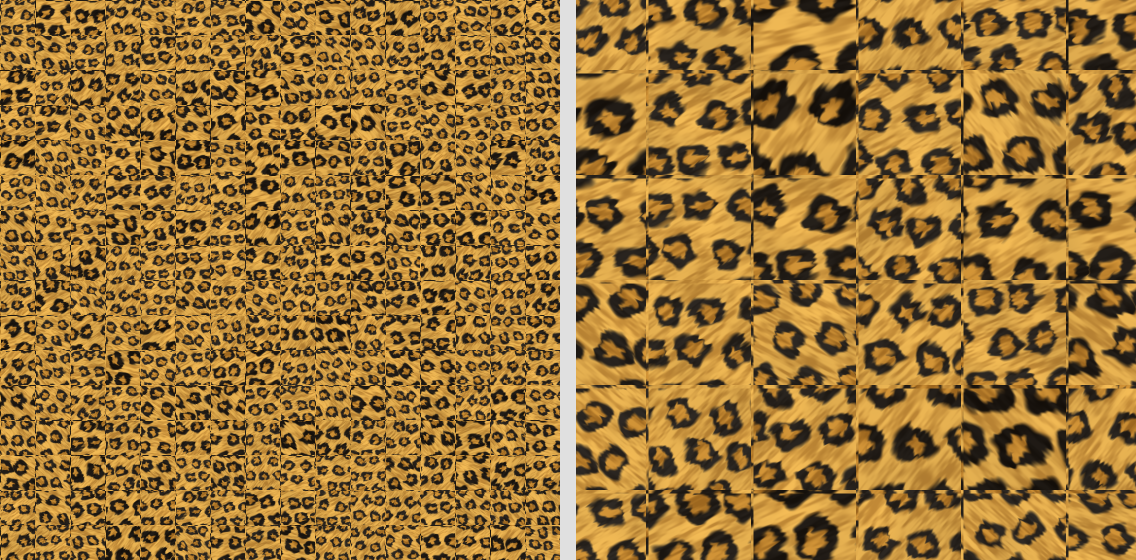
Left: the whole. Right: its middle third, enlarged.
Write a WebGL 1 fragment shader that draws this texture.

```glsl
precision highp float;

uniform vec2 u_resolution;

const float TILES = 16.0;

float hash(vec2 p) {
  return fract(sin(dot(p, vec2(127.1, 311.7))) * 43758.545);
}

vec2 hash2(vec2 p) {
  return vec2(hash(p), hash(p + 47.3));
}

float noise(vec2 p) {
  vec2 i = floor(p);
  vec2 f = fract(p);
  f = f * f * (3.0 - 2.0 * f);
  return mix(mix(hash(i), hash(i + vec2(1.0, 0.0)), f.x),
             mix(hash(i + vec2(0.0, 1.0)), hash(i + 1.0), f.x), f.y);
}

mat2 rotation(float angle) {
  float c = cos(angle);
  float s = sin(angle);
  return mat2(c, -s, s, c);
}

// x: dark broken ring, y: tawny centre
vec2 rosettes(vec2 p, float boldness) {
  vec2 marks = vec2(0.0);
  for (int j = -1; j <= 1; j++) {
    float row = floor(p.y) + float(j);
    float stagger = 0.5 * mod(row, 2.0);
    for (int i = -1; i <= 1; i++) {
      vec2 cell = vec2(floor(p.x - stagger) + float(i), row);
      vec2 rnd = hash2(cell);
      vec2 d = p - cell - vec2(0.5 + stagger, 0.5) - (rnd - 0.5) * 0.24;
      d = rotation(-0.3 - 0.9 * (rnd.x - 0.5)) * d * vec2(0.94, 1.08);
      float r = length(d);
      float a = atan(d.y, d.x + 0.0001);
      float lobes = cos(a * floor(4.0 + 2.0 * rnd.y) + 6.283 * rnd.x);
      float gap = smoothstep(0.65, 1.0, cos(a - 6.283 * hash(cell + 9.1)));
      float width = 0.095 + 0.032 * lobes - 0.07 * gap + 0.025 * boldness;
      float ring = 1.0 - smoothstep(width - 0.05, width + 0.06, abs(r - 0.28));
      marks = max(marks, vec2(ring, 1.0 - smoothstep(0.2, 0.37, r)));
    }
  }
  return marks;
}

vec3 leopardFur(vec2 p, float lean, float boldness) {
  // Hairs run along the lean and fray the edges of the spots
  vec2 along = vec2(cos(lean), sin(lean));
  vec2 strand = vec2(dot(p, along), dot(p, vec2(-along.y, along.x)));
  float hair = 0.6 * noise(strand * vec2(2.5, 11.0))
             + 0.4 * noise(strand * vec2(5.0, 22.0) + 7.0);
  vec2 wobble = vec2(noise(p * 3.0), noise(p * 3.0 + 19.0)) - 0.5;
  vec2 marks = rosettes(p + along * (hair - 0.5) * 0.2 + wobble * 0.17, boldness);

  float sheen = smoothstep(0.15, 0.75, hair);
  vec3 coat = mix(vec3(0.72, 0.51, 0.20), vec3(0.91, 0.70, 0.32), sheen);
  vec3 centre = mix(vec3(0.58, 0.37, 0.10), vec3(0.80, 0.55, 0.19), sheen);
  vec3 black = mix(vec3(0.13, 0.11, 0.09), vec3(0.07, 0.05, 0.03), boldness);
  coat *= 0.94 + 0.12 * noise(p * 1.3 + 31.0);
  return mix(mix(coat, centre, 0.8 * marks.y), black + 0.05 * sheen, marks.x);
}

// Each tile is its own crop of the pelt
vec3 patchwork(vec2 uv) {
  vec2 tile = floor(uv * TILES);
  vec2 local = fract(uv * TILES);
  vec2 rnd = hash2(tile + 3.7);
  float boldness = pow(hash(tile + 61.0), 1.6);
  float scale = mix(2.5, 1.65, boldness);
  float lean = mix(0.2, 0.95, rnd.x) - 1.1 * step(0.7, rnd.y);

  // A sliver from elsewhere in the pelt shows along two sides
  vec2 sliver = vec2(step(local.x, 0.025), step(0.965, local.y));
  vec2 crop = floor(rnd * 8.0) + hash2(tile + 17.0) + 0.5 * sliver.yx;
  return leopardFur(local * scale + crop, lean, boldness);
}

void main() {
  // Four samples soften the seams and fine hairs
  vec3 color = vec3(0.0);
  for (int j = 0; j < 2; j++) {
    for (int i = 0; i < 2; i++) {
      vec2 shift = vec2(float(i), float(j)) * 0.5 - 0.25;
      color += patchwork((gl_FragCoord.xy + shift) / u_resolution);
    }
  }
  gl_FragColor = vec4(color * 0.25, 1.0);
}
```
